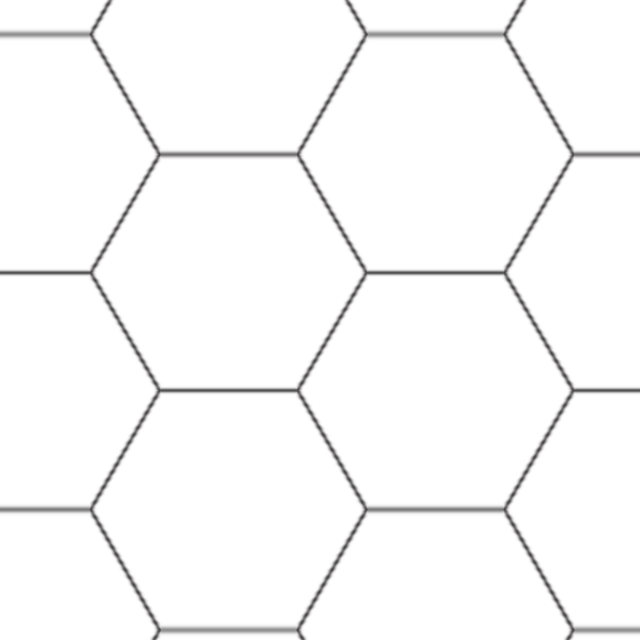
This pattern is drawn by a WebGL 1 fragment shader. Its source:

```glsl
precision highp float;

uniform vec2 u_resolution;

const float TAU = 6.2831853;
const float SIDE = 0.2155;         // hexagon edge length
const float ROW_HEIGHT = 0.186;    // half the height of a hexagon
const vec2 ANCHOR = vec2(0.034, 0.0536);
const vec3 PAPER = vec3(1.0);
const vec3 INK = vec3(0.2, 0.19, 0.19);

float segmentDistance(vec2 p, vec2 a, vec2 b) {
  vec2 ab = b - a;
  float t = clamp(dot(p - a, ab) / dot(ab, ab), 0.0, 1.0);
  return length(p - a - ab * t);
}

// Triangle wave: mirrors x into 0..halfPeriod
float fold(float x, float halfPeriod) {
  return abs(mod(x + halfPeriod, 2.0 * halfPeriod) - halfPeriod);
}

// Soft-edged stroke, never thinner than about a pixel
float stroke(float dist, float width, float pixel) {
  float w = max(width, 0.8 * pixel);
  return exp(-dist * dist / (w * w));
}

// Row coordinate with slightly uneven spacing
float unevenRow(float y) {
  float row = y / ROW_HEIGHT;
  return row - 0.0098 * cos(1.337 * (row - 1.1));
}

// Horizontal edges are crisp in the middle rows, wider and paler outside
float edgeInk(float dist, float row, float pixel) {
  float softness = smoothstep(0.5, 2.2, abs(floor(row + 0.5) - 2.4));
  return mix(0.85, 0.54, softness) * stroke(dist, mix(0.0034, 0.0051, softness), pixel);
}

// Slanted edges carry a fine beaded grain
float slantInk(float dist, float row, float pixel) {
  float bead = cos(TAU * 16.0 * row);
  return (0.8 + 0.1 * bead) * stroke(dist, 0.0035 + 0.0003 * bead, pixel);
}

float honeycomb(vec2 p, float pixel) {
  float row = unevenRow(p.y);

  // Mirror symmetry reduces the grid to one bent line
  vec2 q = vec2(fold(p.x, 1.5 * SIDE), fold(row, 1.0) * ROW_HEIGHT);
  vec2 lower = vec2(0.5 * SIDE, 0.0);
  vec2 upper = vec2(SIDE, ROW_HEIGHT);

  float flatEdge = min(segmentDistance(q, vec2(0.0), lower),
                       segmentDistance(q, upper, vec2(1.5 * SIDE, ROW_HEIGHT)));
  float slantEdge = segmentDistance(q, lower, upper);
  return max(edgeInk(flatEdge, row, pixel), slantInk(slantEdge, row, pixel));
}

void main() {
  vec2 uv = gl_FragCoord.xy / u_resolution;
  float pixel = 1.0 / min(u_resolution.x, u_resolution.y);
  vec2 p = vec2(uv.x, 1.0 - uv.y) - ANCHOR;
  gl_FragColor = vec4(mix(PAPER, INK, honeycomb(p, pixel)), 1.0);
}
```
